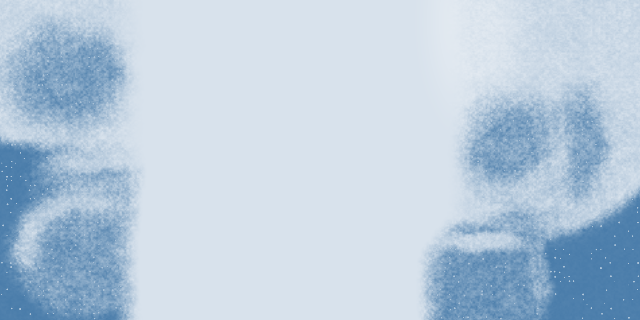
Reproduce this background procedurally as a WebGL 1 fragment shader.

```glsl
precision highp float;
// Pale blue panel between drifting clouds of fine powder on a deeper blue ground.

uniform vec2 u_resolution;

const vec3 GROUND_BLUE = vec3(0.285, 0.485, 0.665);
const vec3 PALE_BLUE = vec3(0.847, 0.886, 0.925);
const vec3 BRIGHT_POWDER = vec3(0.92, 0.94, 0.96);
const float WARP_SCALE = 9.0;
const float WARP_AMOUNT = 0.055;
const float GRAIN_SCALE = 125.0;
const float GRAIN_AMOUNT = 0.55;
const float FLECK_SCALE = 70.0;
const float FLECK_CHANCE = 0.16;

float hash(vec2 p) {
  return fract(sin(dot(p, vec2(127.1, 311.7))) * 43758.55);
}

float noise(vec2 p) {
  vec2 i = floor(p);
  vec2 f = fract(p);
  f = f * f * (3.0 - 2.0 * f);
  return mix(mix(hash(i), hash(i + vec2(1.0, 0.0)), f.x),
             mix(hash(i + vec2(0.0, 1.0)), hash(i + 1.0), f.x), f.y);
}

float fbm(vec2 p) {
  float sum = 0.0;
  float weight = 0.5;
  for (int i = 0; i < 4; i++) {
    sum += weight * noise(p);
    p = p * 2.03 + 17.3;
    weight *= 0.5;
  }
  return sum / 0.9375;
}

// Soft ellipse: 1 in the middle, 0 outside
float puff(vec2 p, vec2 center, vec2 radius) {
  return 1.0 - smoothstep(0.35, 1.25, length((p - center) / radius));
}

// Soft part of a ring, strongest toward the facing direction
float rim(vec2 p, vec2 center, float radius, float width, vec2 facing) {
  vec2 q = p - center;
  float offset = (length(q) - radius) / width;
  float side = dot(normalize(q + 0.0001), normalize(facing));
  return exp(-offset * offset) * smoothstep(-0.1, 0.7, side);
}

// Powder cover of the left side, 0 = bare ground, 1 = pale
float leftCover(vec2 p) {
  float cover = mix(0.03, 0.9, smoothstep(-0.03, 0.04, p.y - 0.56 + 0.2 * p.x));
  cover = mix(cover, 0.36, puff(p, vec2(0.20, 0.75), vec2(0.21, 0.18)));
  cover = mix(cover, 0.30, 0.8 * puff(p, vec2(0.31, 0.79), vec2(0.09, 0.11)));
  cover = mix(cover, 0.50, puff(p, vec2(0.28, 0.45), vec2(0.18, 0.10)));
  cover = mix(cover, 0.85, puff(p, vec2(0.36, 0.50), vec2(0.24, 0.04)));
  cover = mix(cover, 0.33, 1.0 - smoothstep(0.16, 0.22, length(p - vec2(0.25, 0.19))));
  cover = mix(cover, 0.82, rim(p, vec2(0.25, 0.19), 0.175, 0.045, vec2(-0.5, 0.85)));
  return mix(cover, 1.0, smoothstep(0.33, 0.45, p.x));
}

// Powder cover of the right side
float rightCover(vec2 p) {
  float bend = max(p.x - 1.74, 0.0);
  float cover = mix(0.03, 0.9, smoothstep(-0.02, 0.05, p.y - 0.27 - 1.7 * bend * bend));
  cover = mix(cover, 0.38, puff(p, vec2(1.59, 0.55), vec2(0.18, 0.17)));
  cover = mix(cover, 0.38, puff(p, vec2(1.82, 0.54), vec2(0.12, 0.20)));
  cover = mix(cover, 0.50, puff(p, vec2(1.66, 0.31), vec2(0.15, 0.06)));
  cover = mix(cover, 0.80, rim(p, vec2(1.59, 0.56), 0.17, 0.035, vec2(0.5, -0.85)));
  cover = mix(cover, 0.85, rim(p, vec2(1.74, 0.53), 0.215, 0.045, vec2(0.85, -0.5)));
  // Lower block with its bright top and trailing streak
  float block = (1.0 - smoothstep(1.64, 1.74, p.x)) * (1.0 - smoothstep(0.21, 0.25, p.y));
  cover = mix(cover, 0.26, block);
  cover = mix(cover, 0.86, puff(p, vec2(1.51, 0.24), vec2(0.18, 0.035)));
  cover = mix(cover, 0.48, puff(p, vec2(1.69, 0.14), vec2(0.035, 0.17)));
  float edge = mix(1.33, 1.42, smoothstep(0.1, 0.4, p.y));
  return mix(1.0, cover, smoothstep(edge - 0.03, edge + 0.07, p.x));
}

// Scattered round flecks, one jittered dot per cell
float flecks(vec2 p) {
  vec2 cell = floor(p);
  vec2 center = 0.3 + 0.4 * vec2(hash(cell + 3.1), hash(cell + 8.7));
  float size = mix(0.14, 0.30, hash(cell + 5.3));
  float dotMask = 1.0 - smoothstep(size * 0.4, size, length(fract(p) - center));
  return dotMask * step(1.0 - FLECK_CHANCE, hash(cell));
}

void main() {
  vec2 p = gl_FragCoord.xy / u_resolution * vec2(2.0, 1.0);

  // Billowing cloud shapes
  vec2 drift = vec2(fbm(p * WARP_SCALE), fbm(p * WARP_SCALE + 41.7)) - 0.5;
  vec2 q = p + WARP_AMOUNT * drift;
  float cover = p.x < 1.0 ? leftCover(q) : rightCover(q);
  float mist = 4.0 * cover * (1.0 - cover);
  cover += 0.3 * mist * (fbm(p * 22.0 + 9.0) - 0.5);

  // Fine powder grain, strongest where the cover is partial
  float grain = 0.6 * noise(p * GRAIN_SCALE) + 0.4 * noise(p * GRAIN_SCALE * 1.9 + 5.0) - 0.5;
  cover = clamp(cover + GRAIN_AMOUNT * mist * grain, 0.0, 1.0);

  vec3 color = mix(GROUND_BLUE, PALE_BLUE, cover);
  float glow = puff(p, vec2(1.49, 0.93), vec2(0.17, 0.34));
  color = mix(color, BRIGHT_POWDER, 0.6 * glow * cover);
  color = mix(color, BRIGHT_POWDER, 0.65 * flecks(p * FLECK_SCALE) * (1.0 - cover));
  gl_FragColor = vec4(color, 1.0);
}
```
